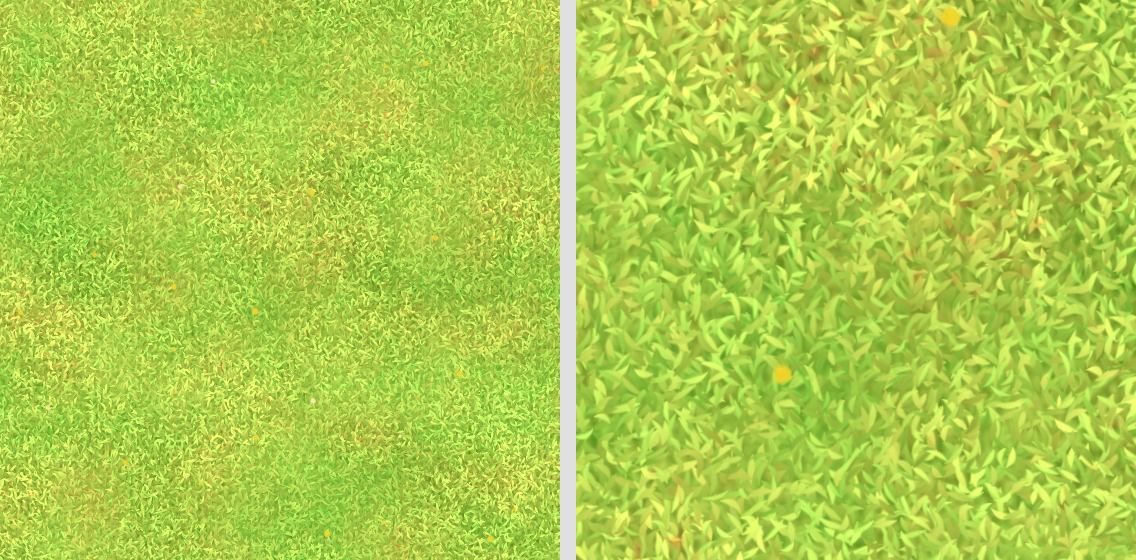
Left, the full canvas; right, a detail of the centre.
This texture is drawn by a three.js fragment shader. Its source:

```glsl
// Sunlit meadow turf seen from above: short curved grass blades over darker thatch.
// Blades are scattered by jittered grid layers; broad gradient noise varies lushness,
// hue and contrast, and sparse dry specks and tiny blossoms are laid on top.

varying vec2 vUv;

const vec3 SHADE_GREEN = vec3(0.44, 0.58, 0.14);
const vec3 SUN_GREEN = vec3(0.82, 0.96, 0.39);
const vec3 YELLOWING = vec3(0.12, -0.015, 0.02);
const vec3 DRY_STRAW = vec3(0.78, 0.62, 0.25);
const vec3 YELLOW_BLOOM = vec3(0.96, 0.84, 0.16);
const vec3 PALE_BLOOM = vec3(1.0, 0.92, 0.72);

const float MID_TONE = 0.54;
const float EDGE_SOFTNESS = 0.0011;
const int BLADE_LAYERS = 4;

vec2 hash22(vec2 p) {
  vec3 q = fract(p.xyx * vec3(0.1031, 0.1030, 0.0973));
  q += dot(q, q.yzx + 33.33);
  return fract((q.xx + q.yz) * q.zy);
}

float cornerSlope(vec2 cell, vec2 offset) {
  float angle = 6.2832 * hash22(cell + 71.0).x;
  return dot(vec2(cos(angle), sin(angle)), offset);
}

float gradientNoise(vec2 p) {
  vec2 i = floor(p);
  vec2 f = fract(p);
  vec2 u = f * f * f * (f * (f * 6.0 - 15.0) + 10.0);
  vec2 e = vec2(1.0, 0.0);
  float low = mix(cornerSlope(i, f), cornerSlope(i + e, f - e), u.x);
  float high = mix(cornerSlope(i + e.yx, f - e.yx), cornerSlope(i + 1.0, f - 1.0), u.x);
  return mix(low, high, u.y);
}

float fbm(vec2 p) {
  float sum = 0.0;
  float gain = 1.0;
  for (int i = 0; i < 4; i++) {
    sum += gain * gradientNoise(p);
    p = p * 2.03 + 17.7;
    gain *= 0.55;
  }
  return sum;
}

// Coverage of a bent, tapering blade; p is relative to its middle.
float bladeMask(vec2 p, float halfLength, float halfWidth, float bend, float softness) {
  float along = p.x / halfLength;
  float across = abs(p.y + bend * (along * along - 0.4));
  float width = halfWidth * (1.0 - along * along);
  return smoothstep(softness, -softness, across - width) * step(abs(along), 1.0);
}

// Lays one layer of blades over turf, where x is tone and y is yellowness.
vec2 layBlades(vec2 turf, vec2 uv, float cells, float seed) {
  vec2 p = uv * cells;
  vec2 home = floor(p);
  for (int y = -1; y <= 1; y++) {
    for (int x = -1; x <= 1; x++) {
      vec2 cell = home + vec2(float(x), float(y));
      vec2 place = hash22(cell + seed);
      vec2 form = hash22(cell + seed + 37.3);
      vec2 look = hash22(cell + seed + 91.7);
      float angle = 1.5 + (form.x - 0.5) * 2.8;
      vec2 axis = vec2(cos(angle), sin(angle));
      vec2 d = p - cell - mix(vec2(0.15), vec2(0.85), place);
      vec2 local = vec2(dot(d, axis), dot(d, vec2(-axis.y, axis.x)));
      float halfLength = mix(0.42, 0.82, form.y);
      float mask = bladeMask(local, halfLength, mix(0.12, 0.19, look.y),
                             (place.x - 0.5) * 0.5, EDGE_SOFTNESS * cells);
      float tone = mix(0.3, 1.12, look.x) + 0.12 * local.x / halfLength;
      turf = mix(turf, vec2(tone, (look.y - 0.5) * 1.1), mask);
    }
  }
  return turf;
}

// Sparse round blossoms: x is coverage, y chooses the petal colour.
vec2 blossoms(vec2 uv, float cells, float chance) {
  vec2 cell = floor(uv * cells);
  vec2 place = mix(vec2(0.1), vec2(0.9), hash22(cell + 5.0));
  vec2 kind = hash22(cell + 53.0);
  vec2 d = (fract(uv * cells) - place) / cells;
  float wobble = 0.0012 * gradientNoise(uv * 190.0);
  float radius = mix(0.0028, 0.0056, kind.y) + wobble;
  float mask = smoothstep(0.0015, -0.0015, length(d) - radius);
  return vec2(mask * step(kind.x, chance), step(kind.x, chance * 0.25));
}

void main() {
  // Broad variation of light, hue and texture strength
  float lushness = fbm(vUv * vec2(3.6, 4.6) + 3.1);
  float dryness = fbm(vUv * vec2(4.5, 5.5) + 41.0);
  float contrast = mix(0.75, 1.25, smoothstep(-0.35, 0.35, fbm(vUv * 4.0 + 23.0)));

  // Thatch, then blades from the bottom up
  float thatch = 0.32 + 0.55 * gradientNoise(vUv * vec2(170.0, 130.0));
  vec2 turf = vec2(thatch, 0.9 * gradientNoise(vUv * 75.0 + 9.0));
  for (int i = 0; i < BLADE_LAYERS; i++) {
    float layer = float(i);
    turf = layBlades(turf, vUv + layer * 0.137, 76.0 + layer * 5.0, layer * 113.0);
  }
  float tone = MID_TONE + (turf.x - MID_TONE) * contrast + 0.17 * lushness;
  vec3 color = mix(SHADE_GREEN, SUN_GREEN, tone);
  color += YELLOWING * (turf.y + 0.9 * dryness);

  // Dry specks gather where the turf is dry
  float speck = smoothstep(0.22, 0.5, gradientNoise(vUv * vec2(85.0, 100.0) + 61.0));
  float dryPatch = smoothstep(-0.05, 0.5, dryness);
  color = mix(color, DRY_STRAW * (0.7 + 0.5 * tone), 0.65 * speck * dryPatch);

  vec2 bloom = blossoms(vUv, 10.0, 0.3);
  color = mix(color, mix(YELLOW_BLOOM, PALE_BLOOM, bloom.y), 0.9 * bloom.x);
  gl_FragColor = vec4(clamp(color, 0.0, 1.0), 1.0);
}
```
